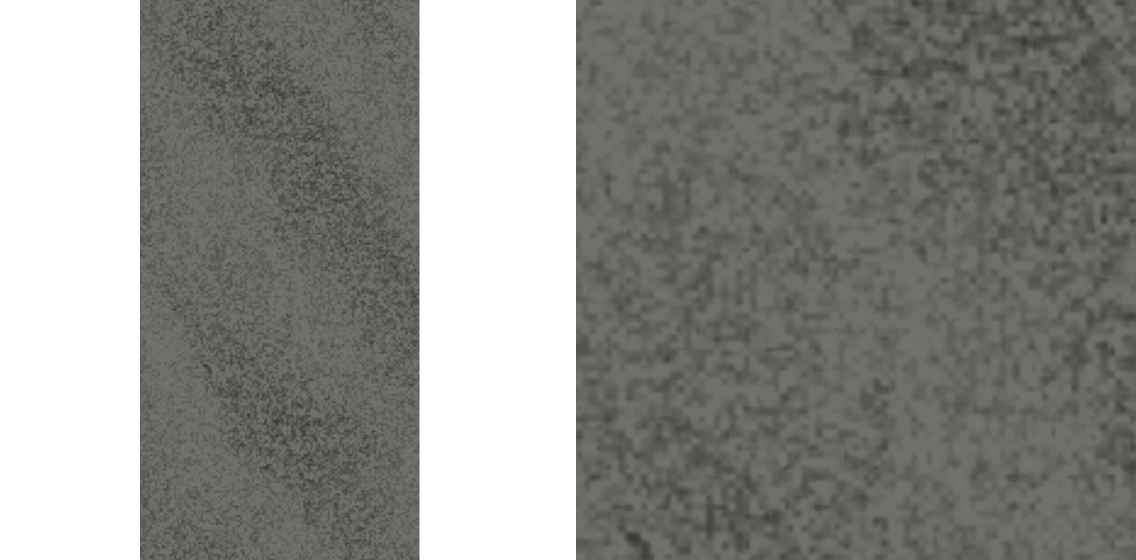
Left: the whole. Right: its middle third, enlarged.
Give the GLSL for this texture, as a three.js fragment shader.

```glsl
// Upright slab of dark grey speckled sandstone with slanted bands, on white.
varying vec2 vUv;

float hash(vec2 p) {
  vec3 q = fract(vec3(p.xyx) * 0.1031);
  q += dot(q, q.yzx + 33.33);
  return fract((q.x + q.y) * q.z);
}

// Value noise that wraps after a whole number of cells
float noise(vec2 uv, vec2 cells, float seed) {
  vec2 p = uv * cells;
  vec2 i = floor(p);
  vec2 f = fract(p);
  f = f * f * (3.0 - 2.0 * f);
  vec2 a = mod(i, cells) + seed;
  vec2 b = mod(i + 1.0, cells) + seed;
  return mix(mix(hash(a), hash(vec2(b.x, a.y)), f.x),
             mix(hash(vec2(a.x, b.y)), hash(b), f.x), f.y);
}

float cloud(vec2 uv, float cells, float seed) {
  float sum = 0.0;
  float weight = 0.5;
  for (int k = 0; k < 4; k++) {
    sum += weight * noise(uv, vec2(cells), seed);
    cells *= 2.0;
    seed += 17.0;
    weight *= 0.5;
  }
  return sum / 0.9375;
}

// Dark share of the slanted strata: a sharp-edged band and a broad soft one
float strata(vec2 uv) {
  float warp = 0.22 * (cloud(uv, 5.0, 3.0) - 0.5) + 0.05 * (noise(uv, vec2(40.0), 9.0) - 0.5);
  float d = fract(1.6 * uv.x + uv.y - 0.92 + warp);
  float low = 0.5 + 0.5 * cos(6.28318 * (uv.y - 0.22));
  float sharpBand = smoothstep(0.0, 0.06, d) * (1.0 - smoothstep(0.1, 0.5, d));
  float softBand = smoothstep(0.4, 0.62, d) * (1.0 - smoothstep(0.7, 0.9, d));
  return sharpBand * mix(0.25, 1.0, low) + softBand * mix(0.9, 0.45, low);
}

void main() {
  // Patchy darkness
  float patches = cloud(vUv, 9.0, 51.0) - 0.5;
  float dark = clamp(strata(vUv) + 0.9 * patches + 0.08, 0.0, 1.0);

  // Fine grain, with separate dark specks
  float grain = 0.62 * noise(vUv, vec2(230.0), 5.0) + 0.38 * noise(vUv, vec2(128.0), 71.0) - 0.5;
  float speck = smoothstep(0.72, 0.95, noise(vUv, vec2(170.0), 37.0));

  float tone = 0.424 - 0.05 * dark;
  tone -= grain * mix(0.17, 0.27, dark);
  tone -= speck * mix(0.04, 0.07, dark);
  tone = min(tone, 0.43 + 0.3 * (tone - 0.43));
  vec3 stone = tone + vec3(0.0, 0.004, -0.014);

  // Slab outline, with a faintly darker rim
  float inside = min(vUv.x - 0.25, 0.749 - vUv.x);
  stone *= mix(0.88, 1.0, smoothstep(0.0, 0.003, inside));
  float slab = smoothstep(-0.001, 0.001, inside);

  gl_FragColor = vec4(mix(vec3(1.0), stone, slab), 1.0);
}
```
